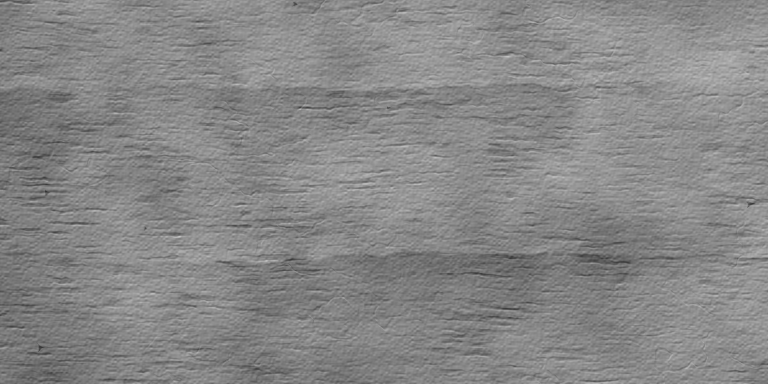
A WebGL 1 fragment shader for this texture:

```glsl
precision highp float;
// Grey trowelled plaster with rough brushed grooves, soft ledges, cracks and chips.
uniform vec2 u_resolution;

const float BASE_GREY = 0.530;
const float PATCH_CONTRAST = 0.26;
const float GROOVE_DARKNESS = 0.065;
const float RELIEF_STRENGTH = 0.135;
const float LEDGE_SHADE = 0.075;
const float CHIP_DARKNESS = 0.20;
const vec2 GROOVE_FREQ = vec2(13.0, 118.0);
const vec2 FINE_GROOVE_FREQ = vec2(24.0, 165.0);
const vec2 GRAIN_FREQ = vec2(150.0, 175.0);
const vec2 LIGHT_STEP = vec2(-0.0015, 0.0040);
const float LEDGE_SPACING = 0.44;
const float LEDGE_OFFSET = 0.33;
const float CHIP_CELL = 0.30;

float hash(vec2 cell) {
  return fract(sin(dot(cell, vec2(127.1, 311.7))) * 43758.5453);
}

float noise(vec2 p) {
  vec2 i = floor(p);
  vec2 f = fract(p);
  f = f * f * (3.0 - 2.0 * f);
  float low = mix(hash(i), hash(i + vec2(1.0, 0.0)), f.x);
  float high = mix(hash(i + vec2(0.0, 1.0)), hash(i + 1.0), f.x);
  return mix(low, high, f.y);
}

float fbm(vec2 p) {
  float sum = 0.0;
  float weight = 0.5;
  for (int i = 0; i < 4; i++) {
    sum += weight * noise(p);
    p = p * 2.03 + vec2(17.3, 9.1);
    weight *= 0.5;
  }
  return sum / 0.9375;
}

// Short, rough-edged brush grooves that come and go in patches
float grooves(vec2 p) {
  vec2 q = p;
  q.y += 0.028 * noise(p * vec2(2.6, 3.2)) + 0.005 * noise(p * vec2(13.0, 15.0));
  q.y += 0.0045 * (noise(p * vec2(70.0, 60.0) + 19.0) - 0.5);
  float coverage = smoothstep(0.34, 0.62, fbm(p * vec2(4.0, 7.0) + 31.0));
  float breaks = mix(0.35, 1.0, smoothstep(0.25, 0.60, noise(p * vec2(42.0, 90.0) + 6.0)));
  float coarse = smoothstep(0.50, 0.86, noise(q * GROOVE_FREQ));
  float fine = smoothstep(0.45, 0.95, noise(q * FINE_GROOVE_FREQ + 53.0));
  return breaks * (coarse * mix(0.15, 1.0, coverage) + 0.55 * fine);
}

// Thin jagged cracks, limited to scattered areas
float cracks(vec2 p) {
  vec2 q = p + 0.012 * vec2(noise(p * 55.0), noise(p * 55.0 + 27.0));
  float line = 1.0 - smoothstep(0.006, 0.040, abs(fbm(q * vec2(9.0, 11.0) + 71.0) - 0.5));
  return line * smoothstep(0.52, 0.70, noise(p * vec2(4.5, 5.5) + 12.0));
}

// Signed distance below the nearest ledge, from 0 to LEDGE_SPACING
float depthBelowLedge(vec2 p) {
  float waver = 0.045 * (noise(p * vec2(3.0, 1.0) + 5.0) - 0.5)
              + 0.030 * (fbm(p * vec2(16.0, 12.0)) - 0.5);
  return LEDGE_SPACING * fract((LEDGE_OFFSET + waver - p.y) / LEDGE_SPACING);
}

// Grit in two sizes, the coarser turned so that no grid shows
float height(vec2 p) {
  vec2 turned = vec2(0.8 * p.x - 0.6 * p.y, 0.6 * p.x + 0.8 * p.y);
  float grain = 0.80 * noise(p * GRAIN_FREQ) + 0.55 * noise(turned * 95.0 + 8.0);
  return grain - 0.62 * grooves(p) - 0.50 * cracks(p);
}

// Small ragged chips, at most one in each cell
float chips(vec2 p) {
  vec2 cell = floor(p / CHIP_CELL);
  vec2 center = 0.25 + 0.5 * vec2(hash(cell + 3.0), hash(cell + 9.0));
  vec2 d = (fract(p / CHIP_CELL) - center) * CHIP_CELL;
  d += 0.008 * (vec2(noise(p * 90.0), noise(p * 90.0 + 40.0)) - 0.5);
  float size = mix(0.003, 0.007, hash(cell + 21.0));
  float wedge = max(abs(d.y) + 0.5 * d.x, -d.x) - size;
  return step(0.82, hash(cell + 15.0)) * (1.0 - smoothstep(-0.003, 0.002, wedge));
}

void main() {
  vec2 p = gl_FragCoord.xy / u_resolution.y;

  // Broad tonal patches
  float grey = BASE_GREY;
  grey += PATCH_CONTRAST * (fbm(p * vec2(2.0, 3.6) + 4.0) - 0.5);
  grey += 0.5 * PATCH_CONTRAST * (fbm(p * vec2(9.0, 9.0) + 23.0) - 0.5);

  // Soft shade under each ledge and a broken lit lip above it
  float depth = depthBelowLedge(p);
  float presence = smoothstep(0.25, 0.60, noise(p * vec2(3.2, 2.0) + 44.0));
  float shade = smoothstep(0.0, 0.012, depth) * exp(-depth / 0.13);
  float lip = smoothstep(LEDGE_SPACING - 0.05, LEDGE_SPACING, depth)
            + 1.0 - smoothstep(0.0, 0.012, depth);
  grey += LEDGE_SHADE * (0.28 - shade * mix(0.4, 1.0, presence));
  grey += 0.03 * min(lip, 1.0) * presence;
  float crease = 1.0 - smoothstep(0.0, 0.005, abs(depth - 0.008));
  grey -= 0.09 * crease * smoothstep(0.50, 0.74, noise(p * vec2(24.0, 12.0)));

  // Grooves and grain lit from above
  grey -= GROOVE_DARKNESS * grooves(p);
  grey += RELIEF_STRENGTH * (height(p) - height(p + LIGHT_STEP));
  grey -= CHIP_DARKNESS * chips(p);

  gl_FragColor = vec4(vec3(clamp(grey, 0.0, 1.0)), 1.0);
}
```
